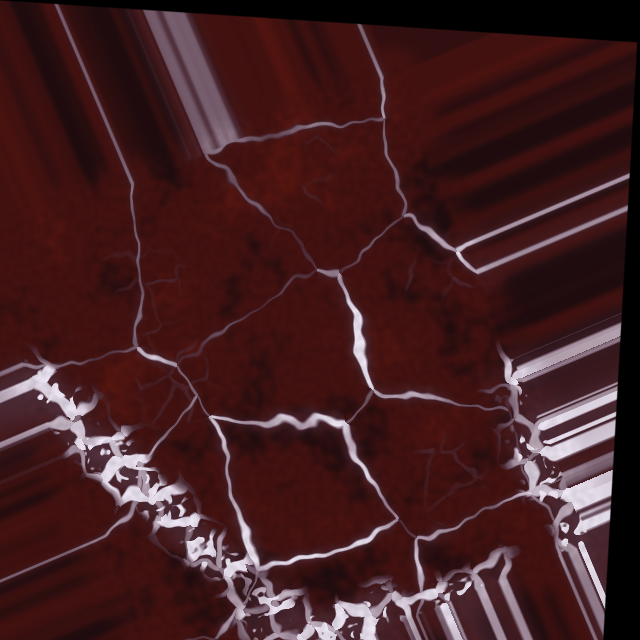
A WebGL 1 fragment shader for this texture:

```glsl
precision highp float;
// Dark red jasper crossed by pale, jagged quartz veins. Warped Voronoi borders
// form the veins, finer ones the shattered bands; a tilted box clamps the
// coordinates so that the stone smears into straight streaks outside it.
uniform vec2 u_resolution;

vec2 hash2(vec2 c) {
  return fract(sin(vec2(dot(c, vec2(127.1, 311.7)), dot(c, vec2(269.5, 183.3)))) * 43758.5);
}

float cornerSlope(vec2 cell, vec2 offset) {
  float angle = 6.2832 * hash2(cell).x;
  return dot(vec2(cos(angle), sin(angle)), offset);
}

// Gradient noise, about -0.6 to 0.6
float noise(vec2 p) {
  vec2 i = floor(p), f = fract(p);
  vec2 s = f * f * f * (f * (f * 6.0 - 15.0) + 10.0);
  vec2 x = vec2(1.0, 0.0);
  return mix(mix(cornerSlope(i, f), cornerSlope(i + x, f - x), s.x),
             mix(cornerSlope(i + x.yx, f - x.yx), cornerSlope(i + 1.0, f - 1.0), s.x), s.y);
}

// Distance to the nearest Voronoi border, and a random strength for that border
vec2 crack(vec2 p) {
  vec2 i = floor(p), f = fract(p), nearCell = vec2(0.0), nearOffset = vec2(8.0);
  for (int y = -1; y <= 1; y++)
    for (int x = -1; x <= 1; x++) {
      vec2 g = vec2(float(x), float(y));
      vec2 r = g + 0.1 + 0.8 * hash2(i + g) - f;
      if (dot(r, r) < dot(nearOffset, nearOffset)) {
        nearOffset = r;
        nearCell = g;
      }
    }
  vec2 border = vec2(8.0, 0.0);
  for (int y = -2; y <= 2; y++)
    for (int x = -2; x <= 2; x++) {
      vec2 g = nearCell + vec2(float(x), float(y));
      vec2 r = g + 0.1 + 0.8 * hash2(i + g) - f;
      vec2 between = r - nearOffset;
      if (dot(between, between) > 0.0001) {
        float d = dot(0.5 * (nearOffset + r), normalize(between));
        if (d < border.x) border = vec2(d, hash2(2.0 * i + nearCell + g + 7.0).y);
      }
    }
  return border;
}

// Soft band around a segment
float band(vec2 p, vec2 a, vec2 b, float width) {
  vec2 along = b - a;
  float t = clamp(dot(p - a, along) / dot(along, along), 0.0, 1.0);
  float d = length(p - a - along * t) / width;
  return exp(-d * d);
}

vec3 stone(vec2 q, float smear) {
  float tone = 0.5 + 0.55 * noise(q * 5.0 + 3.0) + 0.35 * noise(q * 14.0) + 0.2 * noise(q * 52.0);
  tone += smear * (0.5 * noise(q * 30.0 + 9.0) - 0.12);
  vec3 color = mix(vec3(0.12, 0.045, 0.055), vec3(0.25, 0.065, 0.06), smoothstep(0.12, 0.5, tone));
  return mix(color, vec3(0.37, 0.09, 0.06), 0.7 * smoothstep(0.6, 1.05, tone));
}

// Whiteness of the quartz, 0 to 1
float quartz(vec2 q) {
  vec2 bend = vec2(noise(q * 9.0), noise(q * 9.0 + 40.0));
  vec2 jag = vec2(noise(q * 38.0 + 11.0), noise(q * 38.0 + 70.0));
  vec2 w = q + 0.03 * bend + 0.009 * jag;

  // Long veins with a plum halo
  vec2 vein = crack(w * 4.2 + vec2(0.3, 1.6));
  float d = vein.x / 4.2;
  float strength = mix(0.3, 1.0, vein.y) * (0.8 + 0.7 * noise(q * 11.0 + 5.0));
  float width = 0.001 + 0.005 * strength * strength;
  float amount = strength * (1.0 - smoothstep(0.4 * width, width + 0.003, d));
  amount = max(amount, 0.27 * strength * exp(-d / 0.014));

  // Shattered bands near the edges of the stone
  float damage = max(band(w, vec2(0.2, 0.36), vec2(0.42, -0.15), 0.05),
                     band(w, vec2(0.89, 0.07), vec2(0.89, -0.24), 0.045));
  damage = max(damage, 0.8 * band(w, vec2(0.44, -0.18), vec2(0.74, -0.22), 0.045));
  damage *= 0.95 + 0.9 * noise(q * 12.0 + 21.0);

  // Fine threads, thickening into white lumps
  vec2 thread = crack((q + 0.012 * bend + 0.012 * jag) * 17.0);
  float threadWidth = 0.02 + 0.13 * damage * thread.y;
  float line = 1.0 - smoothstep(threadWidth, threadWidth + 0.09, thread.x);
  float reach = smoothstep(0.1, 0.65, damage) + 0.16 * smoothstep(0.1, 0.4, noise(q * 6.0 + 33.0));
  amount = max(amount, line * reach * (0.45 + 0.55 * thread.y));
  float lump = noise(q * 31.0 + 2.0 * jag) + 0.5 * noise(q * 75.0);
  amount = max(amount, smoothstep(0.08, 0.38, lump) * smoothstep(0.3, 0.85, damage));
  return clamp(max(amount, 0.2 * damage), 0.0, 1.0);
}

void main() {
  vec2 p = gl_FragCoord.xy / u_resolution;
  vec2 tilted = vec2(dot(p, vec2(0.92, 0.39)), dot(p, vec2(-0.39, 0.92)));
  vec2 q = clamp(tilted, vec2(0.2, -0.22), vec2(0.91, 0.575));
  float smear = smoothstep(0.0, 0.06, length(tilted - q));

  float amount = quartz(q) * (1.0 - 0.15 * smear);
  vec3 color = mix(stone(q, smear), vec3(0.29, 0.16, 0.20), smoothstep(0.03, 0.22, amount));
  color = mix(color, vec3(0.45, 0.35, 0.41), smoothstep(0.2, 0.42, amount));
  color = mix(color, vec3(0.65, 0.57, 0.63), smoothstep(0.4, 0.65, amount));
  color = mix(color, vec3(0.88, 0.85, 0.90), smoothstep(0.62, 0.9, amount));
  color *= 1.0 + 0.12 * noise(p * 85.0) * (1.0 - smear);

  // Slanted black margins at the top and right
  float top = 1.0 - 0.066 * p.x - p.y;
  float right = 0.943 + 0.057 * p.y - p.x;
  color *= smoothstep(-0.001, 0.002, min(top, right));
  gl_FragColor = vec4(color, 1.0);
}
```
